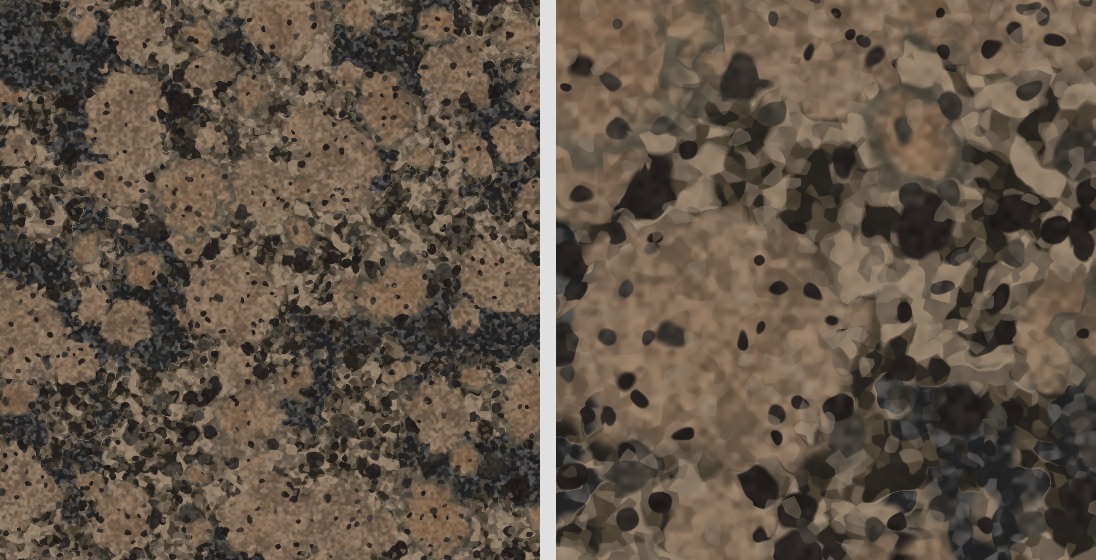
Left: the whole. Right: its middle third, enlarged.
Write a WebGL 2 fragment shader that draws this texture.

```glsl
#version 300 es
precision highp float;
// Polished brown granite: tan ovoids with olive rims, blue-black mica and fine speckle.

uniform vec2 u_resolution;
out vec4 fragColor;

vec2 hash2(vec2 p) {
    vec3 q = fract(p.xyx * vec3(0.1031, 0.1030, 0.0973));
    q += dot(q, q.yzx + 33.33);
    return fract((q.xx + q.yz) * q.zy);
}

float noise(vec2 p) {
    vec2 i = floor(p), f = fract(p);
    f = f * f * (3.0 - 2.0 * f);
    float low = mix(hash2(i).x, hash2(i + vec2(1, 0)).x, f.x);
    float high = mix(hash2(i + vec2(0, 1)).x, hash2(i + vec2(1, 1)).x, f.x);
    return mix(low, high, f.y);
}

float fbm(vec2 p) {
    float sum = 0.0, amp = 0.53;
    for (int i = 0; i < 4; i++) {
        sum += amp * noise(p);
        p = mat2(1.6, 1.2, -1.2, 1.6) * p + 17.3;
        amp *= 0.5;
    }
    return sum;
}

// Random value per crystal, blended softly across crystal borders.
float grains(vec2 p) {
    vec2 cell = floor(p);
    float sum = 0.0, total = 0.0;
    for (int y = -1; y <= 1; y++)
    for (int x = -1; x <= 1; x++) {
        vec2 c = cell + vec2(x, y);
        float w = exp(-20.0 * length(p - c - hash2(c)));
        sum += w * hash2(c + 71.7).x;
        total += w;
    }
    return sum / max(total, 1e-12);
}

// Scattered ellipses: x = distance relative to the radius, y = random id.
vec2 scatter(vec2 p, float density, float rMin, float rMax) {
    vec2 cell = floor(p), best = vec2(9.0, 0.0);
    for (int y = -1; y <= 1; y++)
    for (int x = -1; x <= 1; x++) {
        vec2 c = cell + vec2(x, y);
        vec2 look = hash2(c + 31.4), shape = hash2(c + 58.1);
        if (look.x > density) continue;
        vec2 d = p - c - 0.15 - 0.7 * hash2(c);
        float a = 6.283 * shape.x;
        d = mat2(cos(a), sin(a), -sin(a), cos(a)) * d;
        d.x *= 1.0 + 0.35 * shape.y;
        float q = length(d) / mix(rMin, rMax, look.y);
        if (q < best.x) best = vec2(q, fract(look.y * 7.0 + shape.x));
    }
    return best;
}

// Tan crystal with mottled core and a grey-olive rim on some of them.
void paintOvoid(inout vec3 col, inout float core, vec2 ovoid, float mottle, float grain) {
    float q = ovoid.x + 0.35 * (grain - 0.5);
    float inside = 1.0 - smoothstep(0.90, 1.05, q);
    vec3 tan_ = mix(vec3(0.41, 0.34, 0.275), vec3(0.56, 0.47, 0.385), smoothstep(0.28, 0.72, mottle));
    tan_ = mix(tan_, vec3(0.50, 0.365, 0.25), 0.55 * ovoid.y * (1.0 - smoothstep(0.2, 0.9, q)));
    float rim = smoothstep(0.62, 0.88, q) * smoothstep(0.4, 0.6, ovoid.y);
    vec3 olive = mix(vec3(0.22, 0.21, 0.175), vec3(0.38, 0.355, 0.30), mottle);
    col = mix(col, mix(tan_, olive, 0.85 * rim), inside);
    core = max(core, inside * (1.0 - rim));
}

void main() {
    vec2 p = gl_FragCoord.xy / u_resolution.y;
    vec2 warp = vec2(fbm(p * 16.0), fbm(p * 16.0 + 43.0)) - 0.5;
    vec2 jag = vec2(noise(p * 95.0), noise(p * 95.0 + 19.0)) - 0.5;
    vec2 w = p + 0.035 * warp + 0.006 * jag;
    float coarse = grains(w * 62.0 + 5.0);
    float fine = grains(p * 125.0 + 0.6 * jag);
    float dust = noise(p * 210.0);
    float mottle = 0.5 * fbm(p * 28.0) + 0.3 * fine + 0.2 * dust;

    // Groundmass of mixed small crystals
    float pick = mix(coarse, fine, 0.35);
    vec3 col = mix(vec3(0.15, 0.135, 0.115), vec3(0.30, 0.26, 0.20), smoothstep(0.20, 0.34, pick));
    col = mix(col, vec3(0.41, 0.36, 0.305), smoothstep(0.38, 0.47, pick));
    col = mix(col, vec3(0.57, 0.495, 0.41), smoothstep(0.56, 0.70, pick));

    // Clustered blue-black mica
    float zone = fbm(p * 8.0 + 3.7) + 0.22 * (coarse - 0.5);
    float mica = smoothstep(0.53, 0.57, zone);
    vec3 slate = mix(vec3(0.11, 0.115, 0.125), vec3(0.30, 0.30, 0.295), smoothstep(0.35, 0.85, 0.6 * fine + 0.4 * dust));
    col = mix(col, slate, 0.93 * mica);

    // Medium and large ovoids
    float core = 0.0;
    paintOvoid(col, core, scatter(w * 10.0 + 20.0, 0.55, 0.25, 0.46), mottle, coarse);
    paintOvoid(col, core, scatter(w * 5.4 + 8.0, 0.62, 0.27, 0.52), mottle, coarse);

    // Rounded dark spots, smaller inside the ovoid cores
    for (int i = 0; i < 2; i++) {
        float scale = i == 0 ? 20.0 : 46.0;
        vec2 spot = scatter((p + 0.012 * warp + 0.005 * jag) * scale + 60.0, 0.34, 0.22, 0.46);
        float size = 1.0 - core * (i == 0 ? 0.65 : 0.35);
        vec3 ink = mix(vec3(0.115, 0.10, 0.095), vec3(0.25, 0.235, 0.21), spot.y * spot.y);
        ink *= 0.85 + 0.4 * dust;
        col = mix(col, ink, 0.94 * (1.0 - smoothstep(size - 0.12, size + 0.12, spot.x)));
    }

    // Pale flecks and fine surface texture
    float fleck = smoothstep(0.80, 0.92, grains(p * 105.0 + 37.0)) * (1.0 - 0.6 * mica);
    col = mix(col, vec3(0.56, 0.50, 0.43), 0.45 * fleck);
    col *= 0.86 + 0.16 * dust + 0.12 * noise(p * 120.0 + 9.0);
    fragColor = vec4(col, 1.0);
}
```
